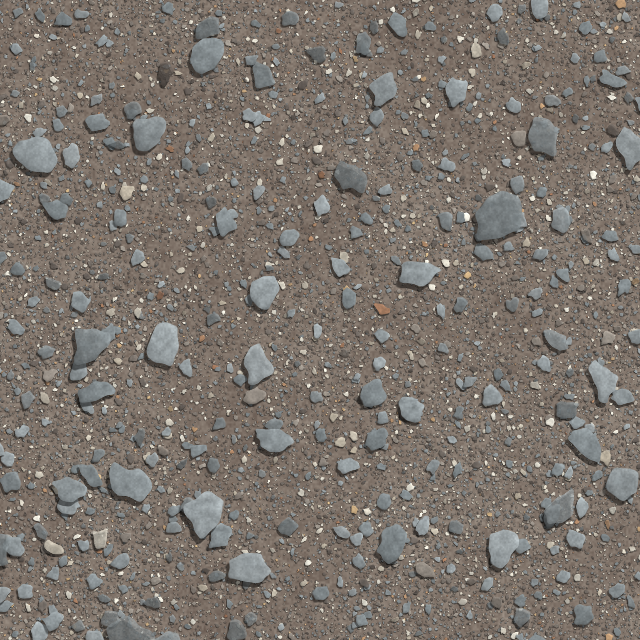
A three.js fragment shader for this texture:

```glsl
// Gravelly ground: brown earth strewn with grit, pale pebbles and blue-grey slate.
// Each layer scatters rounded random polygons over a turned grid, from fine grit
// up to rocks, with light from the upper right and short cast shadows.
varying vec2 vUv;

const vec2 LIGHT = vec2(0.55, 0.83);

float hash(vec2 p) {
  vec3 q = fract(vec3(p.xyx) * 0.1031);
  q += dot(q, q.yzx + 33.33);
  return fract((q.x + q.y) * q.z);
}

float noise(vec2 p) {
  vec2 i = floor(p), f = fract(p);
  f = f * f * (3.0 - 2.0 * f);
  return mix(mix(hash(i), hash(i + vec2(1.0, 0.0)), f.x),
             mix(hash(i + vec2(0.0, 1.0)), hash(i + 1.0), f.x), f.y);
}

float fbm(vec2 p) {
  float sum = 0.0, amp = 0.5;
  for (int i = 0; i < 4; i++) {
    sum += amp * noise(p);
    p = mat2(1.6, 1.2, -1.2, 1.6) * p + 17.3;
    amp *= 0.5;
  }
  return sum / 0.9375;
}

mat2 turn(float a) {
  return mat2(cos(a), sin(a), -sin(a), cos(a));
}

float smoothMax(float a, float b, float k) {
  float h = max(k - abs(a - b), 0.0) / k;
  return max(a, b) + h * h * k * 0.25;
}

// Distance to an uneven six-sided stone of about unit radius
float stoneShape(vec2 p, vec2 id) {
  p = turn(hash(id + 3.7) * 6.283) * p;
  p.y *= mix(1.0, 1.75, hash(id + 5.1));
  p += 0.32 * (vec2(noise(p * 1.8 + id * 3.1), noise(p * 1.8 - id * 2.3)) - 0.5);
  float d = length(p) - 1.15;
  for (int i = 0; i < 6; i++) {
    float h = hash(id + float(i) * 7.31 + 11.0);
    float a = (float(i) + 0.8 * h) * 1.0472;
    float reach = mix(0.62, 1.0, fract(h * 17.0));
    d = smoothMax(d, dot(p, vec2(cos(a), sin(a))) - reach, 0.2);
  }
  return d;
}

// Slate, earthy grey or pale quartz, with a few tan pebbles
vec3 stoneColor(vec2 id, float slate, float pale) {
  float tone = hash(id + 21.3), kind = hash(id + 29.9);
  vec3 c = mix(vec3(0.38, 0.35, 0.33), vec3(0.67, 0.64, 0.60), tone);
  if (hash(id + 37.7) < slate)
    c = mix(vec3(0.47, 0.50, 0.51), vec3(0.62, 0.65, 0.66), tone);
  if (kind < pale) c = mix(vec3(0.71, 0.67, 0.60), vec3(0.95, 0.94, 0.89), tone);
  if (kind < pale * 0.13) c = mix(vec3(0.64, 0.46, 0.36), vec3(0.84, 0.73, 0.55), tone);
  return c;
}

// Scatters one size of stone; sizes are the least and greatest radius in cells
void scatter(inout vec3 col, vec2 uv, float cells, float chance, vec2 sizes,
             float slate, float pale) {
  vec2 q = turn(cells * 0.37) * uv * cells + cells;
  vec2 light = turn(cells * 0.37) * LIGHT;
  vec2 base = floor(q - 0.5);
  float soft = 0.0011 * cells;
  for (int k = 0; k < 4; k++) {
    vec2 cell = base + vec2(mod(float(k), 2.0), floor(float(k) / 2.0));
    vec2 id = cell + cells * 1.7;
    if (hash(id) > chance) continue;
    float pick = hash(id + 13.1);
    float r = mix(sizes.x, sizes.y, pick * pick);
    vec2 jitter = vec2(hash(id + 1.9), hash(id + 8.3)) - 0.5;
    vec2 p = (q - cell - 0.5 - 0.7 * jitter) / r;
    if (dot(p, p) > 4.0) continue;

    // Cast shadow, then the lit stone over it
    float shade = stoneShape(p + light * 0.24, id) * r;
    col *= 1.0 - 0.48 * (1.0 - smoothstep(-soft, soft * 1.8, shade));
    float d = stoneShape(p, id);
    vec3 c = stoneColor(id, slate, pale);
    float facing = dot(p, light);
    float rim = smoothstep(-0.35, 0.0, d);
    c *= 1.0 + 0.06 * facing + 0.17 * rim * clamp(facing, -1.0, 0.6);
    c *= 0.84 + 0.32 * fbm(uv * 95.0 + id);
    c *= 0.94 + 0.12 * noise(uv * 380.0);
    float dust = 0.45 * pow(hash(id + 41.0), 3.0);
    col = mix(col, c, (1.0 - smoothstep(-soft, soft, d * r)) * (1.0 - dust));
  }
}

void main() {
  vec2 uv = vUv;

  // Bare earth with fine crumbs
  float patches = fbm(uv * 6.0 + 4.0);
  float crumbs = 0.5 * fbm(uv * 70.0) + 0.5 * noise(uv * 300.0);
  vec3 col = mix(vec3(0.40, 0.345, 0.31), vec3(0.62, 0.575, 0.53),
                 clamp(crumbs * 0.9 + patches * 0.5 - 0.2, 0.0, 1.0));

  // Grit thins out over the brown patches
  float grit = smoothstep(0.25, 0.65, patches);
  scatter(col, uv, 170.0, 0.45 + 0.35 * grit, vec2(0.20, 0.46), 0.25, 0.20);
  scatter(col, uv, 92.0, 0.35 + 0.35 * grit, vec2(0.18, 0.44), 0.35, 0.25);
  scatter(col, uv, 47.0, 0.50, vec2(0.14, 0.38), 0.55, 0.38);
  scatter(col, uv, 27.0, 0.44, vec2(0.18, 0.39), 0.85, 0.08);
  scatter(col, uv, 15.0, 0.52, vec2(0.20, 0.38), 0.95, 0.01);
  scatter(col, uv, 9.0, 0.30, vec2(0.29, 0.41), 1.0, 0.0);

  gl_FragColor = vec4(col, 1.0);
}
```
